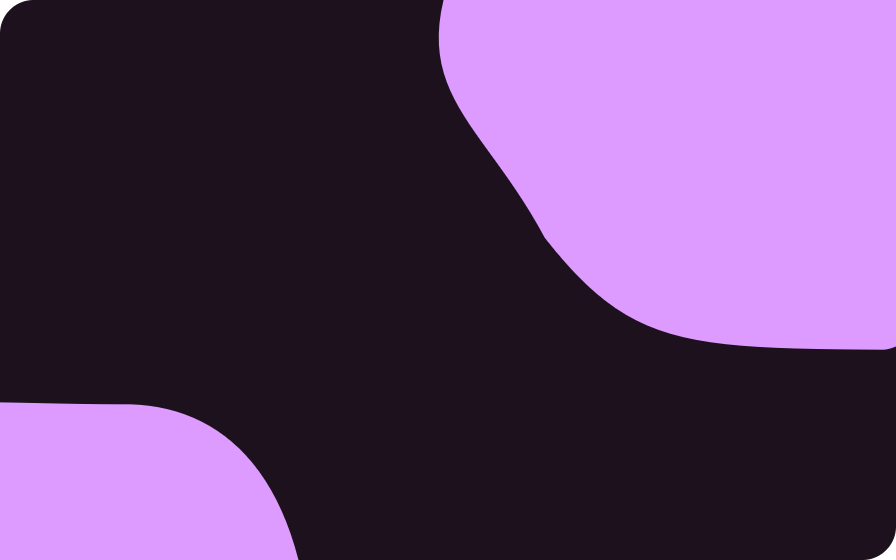
Give the GLSL for this background, as a WebGL 1 fragment shader.

```glsl
precision highp float;
// Two flat lilac blobs on a dark card with rounded corners, over white.
// Each blob is a closed path of cubic curves; its signed distance comes
// from short chords, with the sign flipped at every edge crossing.

uniform vec2 u_resolution;

#define CARD_SIZE vec2(1.6, 1.0)
#define CORNER_RADIUS 0.06
#define CURVE_STEPS 24
#define PAPER vec3(1.0)
#define DARK vec3(0.110, 0.067, 0.114)
#define LILAC vec3(0.871, 0.608, 1.0)

// Path state: x = squared distance to the outline, y = sign (+1 outside).
const vec2 EMPTY_PATH = vec2(100.0, 1.0);

// Adds a straight edge from a to b to the path.
void addLine(inout vec2 path, vec2 p, vec2 a, vec2 b) {
  vec2 edge = b - a;
  vec2 rel = p - a;
  vec2 gap = rel - edge * clamp(dot(rel, edge) / dot(edge, edge), 0.0, 1.0);
  path.x = min(path.x, dot(gap, gap));
  bool spansRow = (a.y > p.y) != (b.y > p.y);
  if (spansRow && rel.x < edge.x * rel.y / edge.y) path.y = -path.y;
}

vec2 cubic(vec2 a, vec2 b, vec2 c, vec2 d, float t) {
  float s = 1.0 - t;
  return s * s * s * a + 3.0 * s * t * (s * b + t * c) + t * t * t * d;
}

// Adds a cubic curve from a to d, steered by b and c.
void addCurve(inout vec2 path, vec2 p, vec2 a, vec2 b, vec2 c, vec2 d) {
  vec2 last = a;
  for (int i = 1; i <= CURVE_STEPS; i++) {
    vec2 next = cubic(a, b, c, d, float(i) / float(CURVE_STEPS));
    addLine(path, p, last, next);
    last = next;
  }
}

float signedDistance(vec2 path) {
  return path.y * sqrt(path.x);
}

// Large blob: wavy left flank, soft kink, long flat underside.
float upperBlob(vec2 p) {
  vec2 top = vec2(0.792, 1.0);
  vec2 kink = vec2(0.973, 0.575);
  vec2 base = vec2(1.577, 0.3755);
  vec2 right = vec2(1.646, 0.409);
  vec2 outerRight = vec2(1.65, 1.05);
  vec2 outerLeft = vec2(0.804, 1.05);
  vec2 path = EMPTY_PATH;
  addCurve(path, p, top, vec2(0.750, 0.824), vec2(0.871, 0.766), kink);
  addCurve(path, p, kink, vec2(1.125, 0.382), vec2(1.219, 0.378), base);
  addCurve(path, p, base, vec2(1.592, 0.376), vec2(1.615, 0.386), right);
  addLine(path, p, right, outerRight);
  addLine(path, p, outerRight, outerLeft);
  addLine(path, p, outerLeft, top);
  return signedDistance(path);
}

// Small blob: nearly level top that rolls over to the bottom edge.
float lowerBlob(vec2 p) {
  vec2 left = vec2(-0.04, 0.282);
  vec2 shoulder = vec2(0.233, 0.278);
  vec2 foot = vec2(0.533, 0.0);
  vec2 outerRight = vec2(0.544, -0.04);
  vec2 outerLeft = vec2(-0.04, -0.04);
  vec2 path = EMPTY_PATH;
  addCurve(path, p, left, vec2(0.0625, 0.281), vec2(0.125, 0.278), shoulder);
  addCurve(path, p, shoulder, vec2(0.367, 0.274), vec2(0.483, 0.195), foot);
  addLine(path, p, foot, outerRight);
  addLine(path, p, outerRight, outerLeft);
  addLine(path, p, outerLeft, left);
  return signedDistance(path);
}

float roundedCard(vec2 p) {
  vec2 q = abs(p - 0.5 * CARD_SIZE) - 0.5 * CARD_SIZE + CORNER_RADIUS;
  return length(max(q, 0.0)) + min(max(q.x, q.y), 0.0) - CORNER_RADIUS;
}

// Coverage of a shape, smoothed over one pixel.
float fill(float dist) {
  return clamp(0.5 - dist * u_resolution.y, 0.0, 1.0);
}

void main() {
  vec2 p = gl_FragCoord.xy / u_resolution * CARD_SIZE;
  vec3 color = mix(PAPER, DARK, fill(roundedCard(p)));
  color = mix(color, LILAC, fill(min(upperBlob(p), lowerBlob(p))));
  gl_FragColor = vec4(color, 1.0);
}
```
